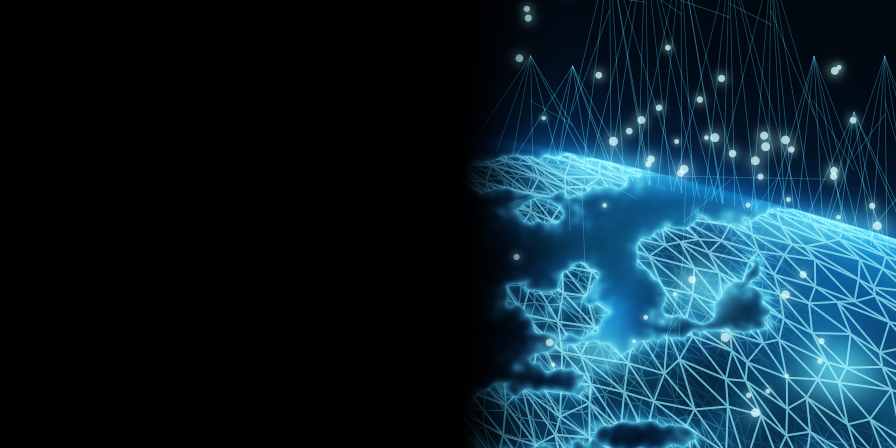
This background is drawn by a WebGL 1 fragment shader. Its source:

```glsl
precision highp float;
// Night globe on the right with glowing wireframe land, network spikes and a black left half.
uniform vec2 u_resolution;

const vec3 NAVY = vec3(0.01, 0.07, 0.13);
const vec3 TEAL = vec3(0.03, 0.24, 0.38);
const vec3 BLUE = vec3(0.04, 0.38, 0.85);
const vec3 CYAN = vec3(0.28, 0.80, 1.00);
const vec3 ICE = vec3(0.65, 0.97, 1.00);

vec2 hash2(vec2 p) {
  vec2 q = vec2(dot(p, vec2(127.1, 311.7)), dot(p, vec2(269.5, 183.3)));
  return fract(sin(q) * 43758.5);
}

float gradientNoise(vec2 p) {
  vec2 i = floor(p), f = fract(p), u = f * f * (3.0 - 2.0 * f);
  vec2 x = vec2(1.0, 0.0), y = vec2(0.0, 1.0);
  float a = dot(hash2(i) * 2.0 - 1.0, f);
  float b = dot(hash2(i + x) * 2.0 - 1.0, f - x);
  float c = dot(hash2(i + y) * 2.0 - 1.0, f - y);
  float d = dot(hash2(i + 1.0) * 2.0 - 1.0, f - 1.0);
  return mix(mix(a, b, u.x), mix(c, d, u.x), u.y);
}

float glow(vec2 p, vec2 center, vec2 radius) {
  vec2 d = (p - center) / radius;
  return exp(-dot(d, d));
}

float blob(vec2 p, vec2 center, vec2 radius) {
  return (length((p - center) / radius) - 1.0) * min(radius.x, radius.y);
}

float line(vec2 p, vec2 a, vec2 b, float width, float px) {
  vec2 ab = b - a;
  float t = clamp(dot(p - a, ab) / dot(ab, ab), 0.0, 1.0);
  return clamp((width - length(p - a - ab * t)) / px + 0.5, 0.0, 1.0);
}

// Height of the horizon
float limb(float x) {
  float t = x - 1.1;
  return 0.695 - 0.2 * t - 0.06 * t * t;
}

// Signed distance to the coast, negative on land
float coast(vec2 p) {
  float wobble = 0.030 * gradientNoise(p * 17.0) + 0.018 * gradientNoise(p * 43.0);
  float d = blob(p, vec2(1.22, 0.61), vec2(0.20, 0.042));
  d = min(d, blob(p, vec2(1.20, 0.523), vec2(0.066, 0.024)));
  d = min(d, blob(p, vec2(1.293, 0.37), vec2(0.042, 0.040)));
  d = min(d, blob(p, vec2(1.28, 0.285), vec2(0.070, 0.040)));
  d = min(d, blob(p, vec2(1.185, 0.33), vec2(0.060, 0.030)));
  d = min(d, blob(p, vec2(1.56, 0.425), vec2(0.13, 0.085)));
  d = min(d, blob(p, vec2(1.57, 0.35), vec2(0.06, 0.065)));
  d = min(d, blob(p, vec2(1.50, 0.305), vec2(0.03, 0.030)));
  d = min(d, blob(p, vec2(1.80, 0.47), vec2(0.22, 0.065)));
  d = min(d, blob(p, vec2(1.95, 0.25), vec2(0.31, 0.28)));
  d = min(d, blob(p, vec2(1.62, 0.10), vec2(0.34, 0.16)));
  d = min(d, blob(p, vec2(1.30, 0.20), vec2(0.11, 0.035)));
  d = min(d, blob(p, vec2(1.17, 0.06), vec2(0.19, 0.07)));
  // Inland seas
  d = max(d, -blob(p, vec2(1.66, 0.31), vec2(0.06, 0.05)));
  d = max(d, -blob(p, vec2(1.43, 0.025), vec2(0.10, 0.035)));
  return max(d + wobble, p.y - limb(p.x));
}

// Jittered grid point, foreshortened toward the horizon
vec2 vertex(vec2 cell, vec2 scale) {
  vec2 q = (cell + 0.5 + 0.75 * (hash2(cell) - 0.5)) / scale;
  return vec2(q.x, limb(q.x) - q.y * q.y + 0.03);
}

float mesh(vec2 p, vec2 scale, float width, float px) {
  float depth = max(limb(p.x) - p.y, 0.0);
  vec2 base = floor(vec2(p.x, sqrt(depth + 0.03)) * scale);
  float m = 0.0;
  for (int j = -1; j <= 1; j++) for (int i = -1; i <= 1; i++) {
    vec2 cell = base + vec2(float(i), float(j));
    vec2 a = vertex(cell, scale);
    m = max(m, line(p, a, vertex(cell + vec2(1.0, 0.0), scale), width, px));
    m = max(m, line(p, a, vertex(cell + vec2(0.0, 1.0), scale), width, px));
    m = max(m, line(p, a, vertex(cell + 1.0, scale), width, px));
  }
  return m;
}

vec2 peak(float i) {
  vec2 h = hash2(vec2(i, 7.0));
  float x = 1.17 + 0.085 * i + 0.06 * h.x;
  return vec2(x, limb(x) + 0.16 + 0.38 * h.y);
}

// Fans of rays from the horizon to peaks, plus long links over the globe
float network(vec2 p, float px) {
  float rays = 0.0, links = 0.0;
  for (int i = 0; i < 11; i++) {
    float k = float(i);
    vec2 top = peak(k);
    for (int j = 0; j < 7; j++) {
      float x = top.x + (float(j) - 3.0) * 0.045 + 0.05 * hash2(vec2(k, float(j))).x;
      rays += line(p, top, vec2(x, limb(x) - 0.03), 0.0008, px);
    }
    links += line(p, top - vec2(0.0, 0.10), peak(k + 1.0) - vec2(0.0, 0.13), 0.0008, px);
    vec2 a = hash2(vec2(k, 31.0)), b = hash2(vec2(k, 57.0));
    links += line(p, vec2(1.05 + 0.5 * a.x, 0.65 * a.y), vec2(1.25 + 0.6 * b.x, 0.6), 0.0008, px);
  }
  return rays * (0.30 + 0.4 * exp(-5.0 * abs(p.y - limb(p.x)))) + 0.4 * links;
}

// Glowing nodes, two thirds in the sky and one third on the globe
float nodes(vec2 p, float px) {
  float sum = 0.0;
  for (int i = 0; i < 54; i++) {
    vec2 h = hash2(vec2(float(i), 91.0));
    float x = 1.12 + 0.84 * h.x;
    float rise = mod(float(i), 3.0) < 2.0 ? 0.36 * h.y * h.y + 0.01 : -0.50 * h.y;
    float radius = 0.004 + 0.006 * fract(h.x * 37.0);
    float d = length(p - vec2(x, limb(x) + rise));
    sum += clamp((radius - d) / px + 0.5, 0.0, 1.0) + 0.25 * exp(-d * d / (radius * radius * 5.0));
  }
  return sum;
}

void main() {
  vec2 p = gl_FragCoord.xy / u_resolution.y;
  p.x += 2.0 - u_resolution.x / u_resolution.y;
  float px = 1.0 / u_resolution.y;
  float altitude = p.y - limb(p.x);
  float globe = smoothstep(px, -px, altitude);
  float d = coast(p);
  float land = smoothstep(px, -px, d);
  float east = smoothstep(1.1, 1.7, p.x);

  // Sky and stars
  vec2 starCell = floor(p * 90.0);
  vec2 star = hash2(starCell);
  float spark = step(0.93, star.x) * smoothstep(0.25, 0.0, length(fract(p * 90.0) - 0.3 - 0.4 * star));
  vec3 sky = NAVY * 0.3 + 0.2 * TEAL * spark;

  // Sea and land
  vec3 sea = NAVY * 0.35 + TEAL * 0.8 * glow(p, vec2(1.42, 0.46), vec2(0.22, 0.18));
  sea += BLUE * 0.9 * glow(p, vec2(1.36, 0.28), vec2(0.07, 0.08));
  float wires = max(mesh(p, vec2(14.0, 20.0), 0.0020, px),
                    0.65 * mesh(p, vec2(29.0, 38.0), 0.0012, px) * max(1.0 - east, exp(d * 35.0)));
  float haze = 0.6 + 0.8 * gradientNoise(p * 6.0);
  vec3 ground = TEAL * haze + BLUE * (0.5 * glow(p, vec2(1.95, 0.36), vec2(0.35, 0.22)));
  ground += mix(CYAN, ICE, 0.4) * wires * 0.95;
  vec3 col = mix(sky, mix(sea, ground, land), globe);

  // Coast and horizon light
  col += globe * (CYAN * 0.9 * exp(-abs(d) * 150.0) + BLUE * 0.35 * exp(-abs(d) * 35.0));
  col += BLUE * 0.75 * exp(-abs(altitude + 0.01) * 30.0) * smoothstep(1.0, 1.35, p.x);
  col += BLUE * 0.22 * exp(-abs(altitude) * 7.0);

  // Hot spots
  col += CYAN * 0.9 * glow(p, vec2(1.87, 0.167), vec2(0.08, 0.06));
  col += CYAN * 0.7 * glow(p, vec2(1.575, 0.355), vec2(0.07, 0.06));
  col += CYAN * 0.7 * glow(p, vec2(1.34, 0.215), vec2(0.07, 0.045));
  col += CYAN * 0.8 * glow(p, vec2(1.32, 0.62), vec2(0.12, 0.035));
  col += CYAN * 0.6 * glow(p, vec2(1.80, 0.49), vec2(0.17, 0.04));

  col += CYAN * 0.75 * network(p, px) + ICE * nodes(p, px);
  col *= smoothstep(1.02, 1.28, p.x);
  gl_FragColor = vec4(1.0 - exp(-1.35 * col), 1.0);
}
```
